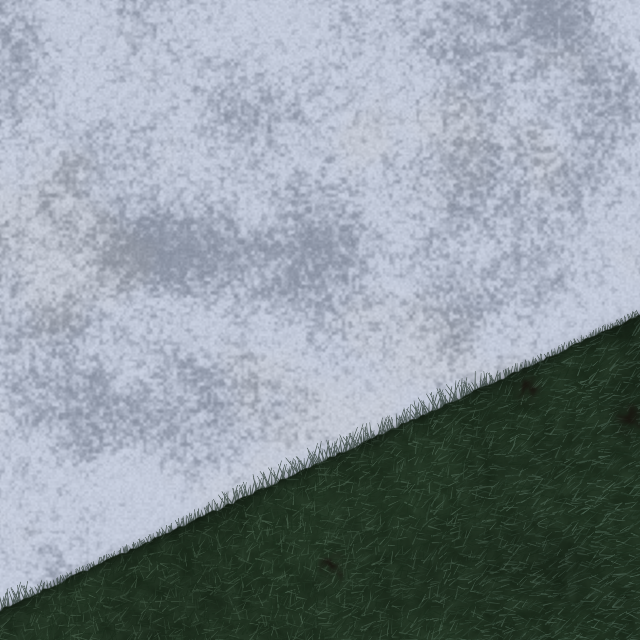
This texture is drawn by a Shadertoy shader. Its source:

```glsl
const vec2 EDGE_START = vec2(0.0, 0.047);
const vec2 EDGE_DIR = vec2(0.908, 0.419);

float hash(vec2 p) {
    vec3 q = fract(p.xyx * 0.1031);
    q += dot(q, q.yzx + 33.33);
    return fract((q.x + q.y) * q.z);
}

vec2 hash2(vec2 p) {
    return vec2(hash(p), hash(p + vec2(37.0, 91.0)));
}

float noise(vec2 p) {
    vec2 cell = floor(p), f = fract(p);
    f = f * f * (3.0 - 2.0 * f);
    float low = mix(hash(cell), hash(cell + vec2(1, 0)), f.x);
    float high = mix(hash(cell + vec2(0, 1)), hash(cell + vec2(1, 1)), f.x);
    return mix(low, high, f.y);
}

float fbm(vec2 p) {
    float sum = 0.0, gain = 0.5;
    for (int i = 0; i < 5; i++) {
        sum += gain * noise(p);
        p = mat2(1.6, 1.2, -1.2, 1.6) * p + 17.3;
        gain *= 0.5;
    }
    return sum / 0.969;
}

float blob(vec2 p, vec2 center, float radius) {
    vec2 q = (p - center) / radius;
    return exp(-dot(q, q));
}

// Tapered stroke from root to tip
float blade(vec2 p, vec2 root, vec2 tip, float width, float pixel) {
    vec2 axis = tip - root, q = p - root;
    float along = clamp(dot(q, axis) / dot(axis, axis), 0.0, 1.0);
    float w = width * (1.0 - 0.75 * along);
    float dist = length(q - axis * along);
    return 1.0 - smoothstep(w - 0.5 * pixel, w + 0.7 * pixel, dist);
}

vec3 concrete(vec2 p, float edgeDist) {
    float stains = blob(p, vec2(0.26, 0.63), 0.10) + 0.8 * blob(p, vec2(0.42, 0.82), 0.08)
        + blob(p, vec2(0.88, 0.96), 0.10) + 0.6 * blob(p, vec2(0.54, 0.57), 0.13)
        + 0.7 * blob(p, vec2(0.33, 0.37), 0.10) + 0.6 * blob(p, vec2(0.03, 0.92), 0.09)
        + 0.5 * blob(p, vec2(0.93, 0.74), 0.09) + 0.4 * blob(p, vec2(0.07, 0.26), 0.09);
    vec2 warp = p + 0.04 * vec2(noise(p * 14.0), noise(p * 14.0 + 50.0));
    float tone = 0.68 + 1.0 * (fbm(warp * 8.0) - 0.5) - 0.28 * stains;
    tone += 0.14 * exp(-edgeDist * edgeDist / 0.006);
    float grain = 0.45 * noise(p * 95.0) + 0.55 * noise(p.yx * 190.0 + 9.0);
    float light = smoothstep(0.12, 0.92, tone + 0.85 * (grain - 0.5));
    vec3 color = mix(vec3(0.555, 0.588, 0.655), vec3(0.765, 0.795, 0.86), light);
    color += 0.055 * (noise(p * 300.0) - 0.5);
    float warmth = smoothstep(0.55, 0.75, fbm(p * 5.0 + 30.0));
    return color + warmth * vec3(0.008, 0.0, -0.018);
}

// Overlapping layers of jittered blades, pale ones on top
vec3 grass(vec2 p, float pixel) {
    float sheen = smoothstep(0.3, 1.1, p.x);
    vec3 color = mix(vec3(0.085, 0.14, 0.085), vec3(0.16, 0.235, 0.165), fbm(p * 55.0));
    for (int layer = 0; layer < 6; layer++) {
        float level = float(layer);
        vec2 grid = p * (46.0 + 5.0 * level) + level * 7.7;
        vec2 base = floor(grid);
        for (int k = 0; k < 9; k++) {
            vec2 cell = base + vec2(k % 3 - 1, k / 3 - 1);
            vec2 rnd = hash2(cell + level * 31.0);
            float spread = mix(2.6, 1.3, sheen);
            float angle = mix(0.8, 0.1 + 0.9 * p.y, sheen) + spread * (hash(cell + 63.0) - 0.5);
            vec2 reach = vec2(cos(angle), sin(angle)) * mix(0.35, 0.6, rnd.y);
            vec2 mid = cell + rnd;
            float cover = blade(grid, mid - reach, mid + reach, 0.055, pixel * 50.0);
            float shade = hash(cell + level * 13.0 + 5.0);
            vec3 tint = mix(vec3(0.10, 0.17, 0.105), vec3(0.27, 0.36, 0.285), shade * shade);
            tint += sheen * shade * vec3(0.025, 0.03, 0.045);
            color = mix(color, tint, cover * 0.72);
        }
    }
    return color * (0.82 + 0.34 * fbm(p * 9.0 + 4.0));
}

// Blades rooted along the border and leaning over the pale side
float fringe(vec2 q, float pixel) {
    float cover = 0.0;
    for (int layer = 0; layer < 3; layer++) {
        float spacing = 0.0055 + 0.001 * float(layer);
        float base = floor(q.x / spacing);
        for (int k = -6; k <= 2; k++) {
            vec2 id = vec2(base + float(k), float(layer) * 19.0);
            vec2 rnd = hash2(id + 200.0);
            float x = (id.x + rnd.x) * spacing;
            float clump = smoothstep(0.25, 0.75, noise(vec2(x * 9.0, 3.0)));
            float size = mix(0.012, 0.036, clump) * (0.4 + 0.6 * rnd.y);
            float lean = mix(-0.25, 0.95, hash(id + 71.0));
            vec2 tip = vec2(x + lean * size, size * 0.8);
            cover = max(cover, blade(q, vec2(x, -0.004), tip, 0.0011, pixel));
        }
    }
    return cover;
}

void mainImage(out vec4 fragColor, in vec2 fragCoord) {
    vec2 p = fragCoord / iResolution.xy;
    float pixel = 1.0 / iResolution.y;
    vec2 q = p - EDGE_START;
    q = vec2(dot(q, EDGE_DIR), dot(q, vec2(-EDGE_DIR.y, EDGE_DIR.x)));

    // Lawn with a shaded border and bare soil spots
    vec3 lawn = grass(p, pixel);
    lawn *= 1.0 - 0.35 * exp(-abs(q.y) / 0.012);
    vec2 ragged = p + 0.018 * (vec2(noise(p * 90.0), noise(p * 90.0 + 40.0)) - 0.5);
    float soil = blob(ragged, vec2(0.823, 0.394), 0.014) + blob(ragged, vec2(0.523, 0.115), 0.014)
        + blob(ragged, vec2(0.985, 0.345), 0.015);
    lawn = mix(lawn, vec3(0.09, 0.075, 0.055), min(0.85 * soil, 1.0));

    // Paving, then overhanging blades, then lawn
    vec3 color = concrete(p, q.y);
    color *= 1.0 - 0.22 * exp(-max(q.y, 0.0) / 0.006);
    color = mix(color, vec3(0.19, 0.25, 0.22), 0.78 * fringe(q, pixel));
    float border = q.y + 0.004 * (noise(vec2(q.x * 120.0, 1.0)) - 0.5);
    color = mix(lawn, color, smoothstep(-pixel, pixel, border));
    fragColor = vec4(color, 1.0);
}
```
